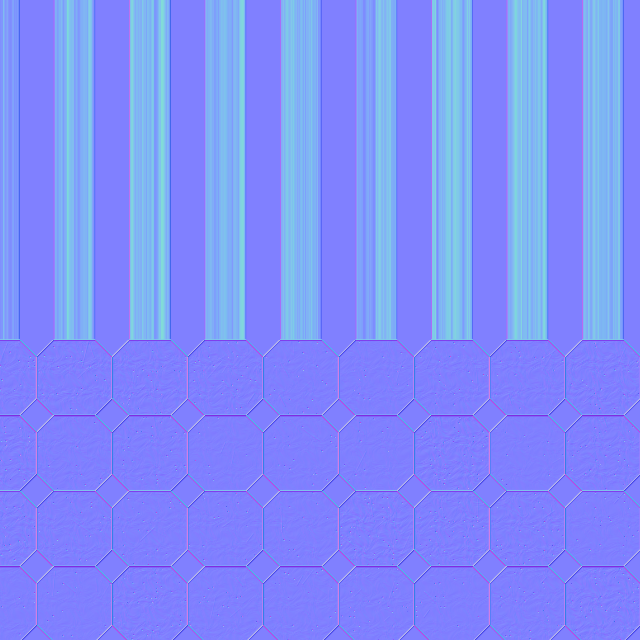
Give the GLSL for this texture map, as a Shadertoy shader.

```glsl
// Tangent-space normal map: streaked vertical slats above worn octagon tiles with small diamonds.

float hash(vec2 p) {
    vec3 h = fract(p.xyx * vec3(0.1031, 0.1030, 0.0973));
    h += dot(h, h.yzx + 33.33);
    return fract((h.x + h.y) * h.z);
}

// Smooth one-dimensional noise, seeded per slat
float streak(float x, float seed) {
    float i = floor(x);
    return mix(hash(vec2(i, seed)), hash(vec2(i + 1.0, seed)), smoothstep(0.0, 1.0, x - i));
}

float segmentDistance(vec2 p, vec2 a, vec2 along) {
    vec2 d = p - a;
    return length(d - along * clamp(dot(d, along) / dot(along, along), 0.0, 1.0));
}

// Height of a worn tile: layered sines, cellular specks and a few scratches
float tileHeight(vec2 q, vec2 id) {
    float wear = hash(id + 71.0);
    float height = 0.0;

    vec2 w = q * 23.0 + id * 17.0;
    float amp = 0.0007;
    for (int i = 0; i < 5; i++) {
        w = mat2(0.8, 0.6, -0.6, 0.8) * w * 1.5 + 1.3 * sin(w.yx * 0.7);
        height += amp * (0.5 + wear) * sin(w.x) * sin(w.y);
        amp *= 0.6;
    }

    vec2 grid = (q + 0.5) * 16.0;
    vec2 cell = floor(grid) + id * 16.0 + 200.0;
    vec2 centre = 0.3 + 0.4 * vec2(hash(cell), hash(cell + 37.0));
    float present = step(0.95 - 0.1 * wear, hash(cell + 91.0));
    float radius = mix(0.15, 0.29, hash(cell + 53.0));
    height += 0.004 * present * smoothstep(radius, 0.0, length(fract(grid) - centre));

    for (int i = 0; i < 4; i++) {
        vec2 seed = id + 19.0 * float(i + 1);
        vec2 start = 0.75 * (vec2(hash(seed), hash(seed + 5.0)) - 0.5);
        float angle = 0.5 + 2.2 * hash(seed + 11.0);
        float reach = 0.06 + 0.28 * hash(seed + 23.0);
        float d = segmentDistance(q, start, reach * vec2(cos(angle), sin(angle)));
        height -= 0.0013 * hash(seed + 31.0) * smoothstep(0.014, 0.0, d);
    }
    return height;
}

// Tilt of a slat: the streaks lean along green, the side walls along red
vec2 slatTilt(vec2 q, float id, float lineWidth) {
    float x = q.x + 0.5;
    float lean = 0.44 + 0.2 * (hash(vec2(id, 3.0)) - 0.5);
    lean += 0.30 * (streak(x * 9.0, id + 40.0) - 0.5);
    lean += 0.34 * (streak(x * 32.0, id + 60.0) - 0.5);
    lean += 0.30 * (streak(x * 64.0, id + 80.0) - 0.5);
    vec2 tilt = vec2(0.06 * (streak(x * 40.0, id + 20.0) - 0.5), clamp(lean, 0.1, 0.72));

    float wall = 1.0 - smoothstep(0.0, lineWidth, 0.276 - abs(q.x));
    float strength = 0.35 + 0.35 * hash(vec2(id, 9.0));
    return mix(tilt, vec2(-sign(q.x) * strength, -0.25), wall);
}

// Tilt of the tiled floor, with grooves round every octagon
vec2 floorTilt(vec2 q, vec2 id, float lineWidth) {
    vec2 a = abs(q);
    vec2 side = sign(q);
    float straight = max(a.x, a.y) - 0.5;
    float corner = (a.x + a.y - 0.776) * 0.7071;
    float d = max(straight, corner);
    vec2 outward = corner > straight ? side * 0.7071
                 : a.x > a.y ? vec2(side.x, 0.0) : vec2(0.0, side.y);

    // Surface slope fades out at the tile rim; the diamonds stay smooth
    float e = 0.006;
    float h = tileHeight(q, id);
    vec2 slope = vec2(tileHeight(q + vec2(e, 0.0), id), tileHeight(q + vec2(0.0, e), id)) - h;
    vec2 tilt = -slope / e * smoothstep(0.0, 0.03, -d);

    float groove = 1.0 - smoothstep(0.0, lineWidth, abs(d));
    tilt = mix(tilt, outward * (d < 0.0 ? 0.65 : -0.65), groove);
    return tilt * vec2(1.0, -1.0); // green points down
}

void mainImage(out vec4 fragColor, in vec2 fragCoord) {
    vec2 uv = fragCoord / iResolution.xy;
    vec2 p = (uv - vec2(0.0573, 0.46875)) * 8.477;
    float pixel = 8.477 / iResolution.y;
    float lineWidth = max(0.022, 1.4 * pixel);
    vec2 id = floor(p);
    vec2 q = fract(p) - 0.5;

    vec2 tilt;
    if (p.y > 0.0) {
        float inside = smoothstep(-0.5 * pixel, 0.5 * pixel, 0.276 - abs(q.x));
        float foot = 1.0 - smoothstep(0.0, lineWidth, p.y);
        tilt = mix(slatTilt(q, id.x + 10.0, lineWidth), vec2(0.0, 0.6), foot) * inside;
    } else {
        tilt = floorTilt(q, id + 10.0, lineWidth);
    }

    vec3 normal = vec3(tilt, sqrt(max(0.0, 1.0 - dot(tilt, tilt))));
    fragColor = vec4(0.5 + 0.5 * normal, 1.0);
}
```
